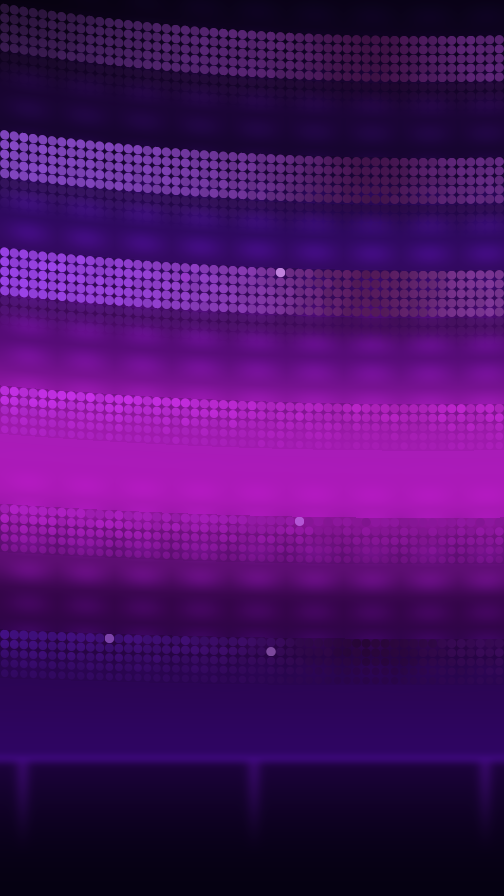
Reproduce this background procedurally as a Shadertoy shader.

```glsl
const vec4 GLOW[12] = vec4[12](   // rgb and depth below the top edge
    vec4(.04, .01, .10, .00), vec4(.12, .02, .24, .12),
    vec4(.10, .02, .21, .17), vec4(.20, .04, .42, .25),
    vec4(.22, .04, .42, .30), vec4(.36, .05, .50, .39),
    vec4(.66, .11, .72, .49), vec4(.68, .10, .73, .56),
    vec4(.40, .06, .49, .63), vec4(.22, .02, .31, .68),
    vec4(.17, .02, .33, .76), vec4(.18, .02, .38, .84));
const float BAND_TOP[6] = float[6](.040, .176, .302, .451, .578, .713);
const vec3 BAND_LEFT[6] = vec3[6](
    vec3(.30, .14, .42), vec3(.50, .27, .74), vec3(.58, .25, .87),
    vec3(.74, .18, .87), vec3(.66, .12, .74), vec3(.25, .06, .49));
const vec3 BAND_RIGHT[6] = vec3[6](
    vec3(.35, .14, .45), vec3(.38, .16, .50), vec3(.48, .21, .58),
    vec3(.71, .14, .77), vec3(.55, .09, .62), vec3(.22, .04, .34));

float hash(vec2 p) {
    p = fract(p * vec2(.1031, .1137));
    p += dot(p, p.yx + 33.33);
    return fract((p.x + p.y) * p.x * 97.0);
}

float bump(float x, float center, float width) {
    float d = (x - center) / width;
    return exp(-d * d);
}

vec3 glow(float depth) {
    vec3 color = GLOW[0].rgb;
    for (int i = 1; i < 12; i++)
        color = mix(color, GLOW[i].rgb, smoothstep(GLOW[i - 1].a, GLOW[i].a, depth));
    return color;
}

// Wide blurred lamps in the gaps between the bands
float lamps(vec2 p) {
    vec2 cell = fract(p * vec2(8.8, 30.0)) - .5;
    return exp(-dot(cell, cell) * 7.0);
}

// Dark panels with soft vertical seams
vec3 panels(float x, float depth) {
    float fall = smoothstep(.845, 1.0, depth);
    vec3 color = mix(vec3(.12, .01, .25), vec3(.02, .002, .07), sqrt(fall));
    float seam = abs(fract((x - .045) / .459 + .5) - .5) * .459;
    color += vec3(.09, .02, .15) * bump(seam, 0.0, .016) * smoothstep(.96, .85, depth);
    return color;
}

void mainImage(out vec4 fragColor, in vec2 fragCoord) {
    vec2 uv = fragCoord / iResolution.xy;
    float x = uv.x, depth = 1.0 - uv.y;

    // Bend the rows: they rise to the left, most of all near the top
    float bend = pow((x - .85) / .85, 2.0);
    float row = depth + bend * mix(.037, .010, depth / .72) * smoothstep(.86, .74, depth);

    vec3 color = glow(row);
    float away = 1.0 - bump(row, .51, .10);
    color *= 1.0 + away * (.32 * lamps(vec2(x, row)) - .12) * smoothstep(.78, .70, row);

    float soft = max(.07, 53.0 / iResolution.x * .6);
    float shade = bump(x, .73, .15);

    for (int i = 0; i < 6; i++) {
        vec2 grid = vec2(x * 53.0, (row - BAND_TOP[i]) / .0104);
        vec2 id = floor(grid);
        float line = grid.y;
        float d = length(fract(grid) - .5);
        float inside = step(0.0, line) * step(line, 5.0);
        float late = i > 2 ? 1.0 : 0.0;

        // Dark strip beneath each band, then the faint dots of its underside
        float under = smoothstep(4.9, 5.2, line) * smoothstep(9.0, 5.2, line);
        color *= 1.0 - .25 * under * (1.0 - late);

        vec3 dotColor = mix(BAND_LEFT[i], BAND_RIGHT[i], smoothstep(0.0, .8, x));
        float dim = shade * (i < 3 ? .40 : i == 5 ? .35 : .05);
        dotColor *= 1.0 - dim * vec3(.8, 1.3, 1.0);
        dotColor *= .94 + .12 * hash(id + float(i) * 17.0);

        // Dots shrink downward on the lower bands
        float radius = .49 - late * .025 * clamp(id.y, 0.0, 5.0);
        float disc = smoothstep(radius + soft, radius - soft, d);
        float fade = 1.0 - late * smoothstep(0.5, 5.0, line) * .65;
        color *= 1.0 - .15 * inside * fade;
        color = mix(color, dotColor, disc * inside * fade);
        color = mix(color, dotColor, disc * under * .22 * (1.0 - late));

        // A few dots shine brighter
        float chance = hash(id + vec2(float(i) * 61.0 + 7.0, 29.0));
        float lit = step(.988, chance) * inside;
        vec3 spark = mix(vec3(.85, .65, .95), vec3(.65, .20, .85), hash(id.yx + 5.0));
        color = mix(color, spark, lit * smoothstep(.5 + soft, .5 - soft, d)
                    * (.35 + .5 * hash(id + 83.0)));
    }

    // Ledge above the panels
    color = mix(color, panels(x, depth), smoothstep(.842, .858, depth));
    color += vec3(.05, .01, .09) * bump(depth, .847, .006);

    // Upper corners fall into shadow
    color *= 1.0 - .45 * smoothstep(.14, 0.0, depth) * smoothstep(.5, 0.0, x);
    fragColor = vec4(color, 1.0);
}
```
